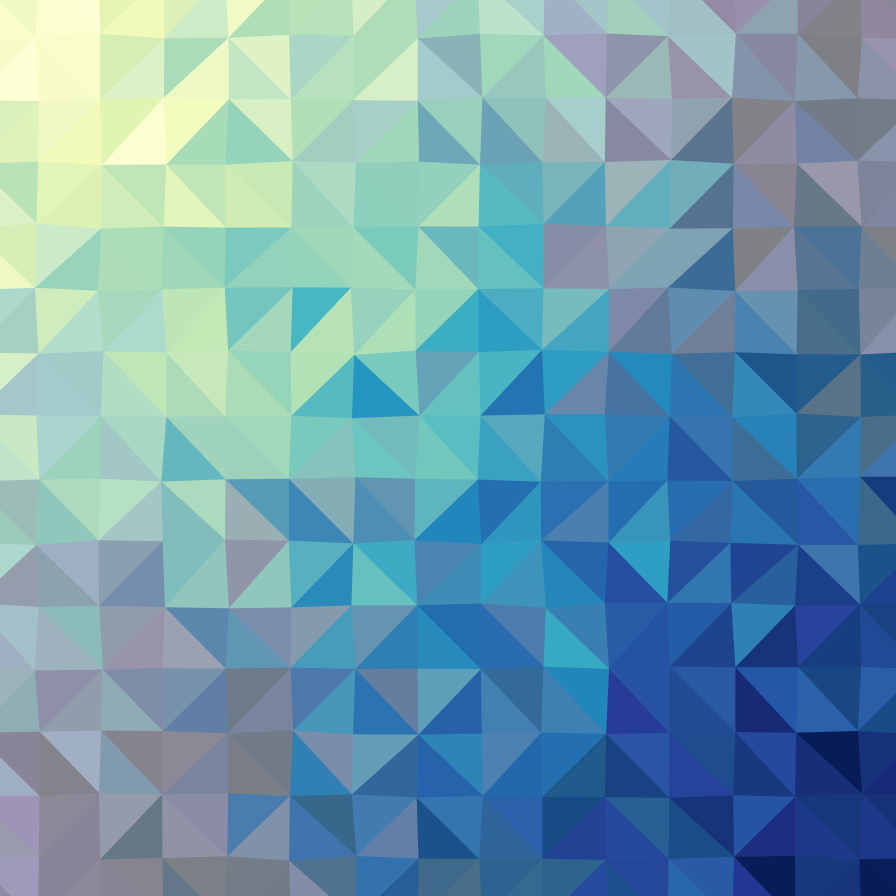
This background is drawn by a Shadertoy shader. Its source:

```glsl
// A low-poly mosaic: a slightly jittered grid split into flat triangles.
// Each triangle blends one ramp read across with the same ramp read downward,
// in a perceptual space, after nudging its centre at random for sparkle.

#define CELL 0.0706          // grid spacing, in canvas heights
#define GRID_ORIGIN 0.0417   // first grid line
#define VERTEX_JITTER 0.09   // vertex wander, in cells
#define SPARKLE 0.35         // random shift of each colour sample
#define MID_DEPTH 0.03       // extra depth in the middle of the ramp
#define SEED 17.0

const vec3 RAMP[9] = vec3[9](
    vec3(1.000, 1.000, 0.840), vec3(0.929, 0.973, 0.694), vec3(0.780, 0.914, 0.706),
    vec3(0.498, 0.804, 0.733), vec3(0.255, 0.714, 0.769), vec3(0.114, 0.569, 0.753),
    vec3(0.133, 0.369, 0.659), vec3(0.145, 0.204, 0.580), vec3(0.031, 0.114, 0.345));

// Broad swells of tone: centre, radius, depth (negative is lighter).
const vec4 SWELLS[4] = vec4[4](
    vec4(0.15, 0.81, 0.12, -0.05), vec4(0.65, 0.64, 0.12, 0.05),
    vec4(0.35, 0.24, 0.10, 0.05), vec4(0.17, 0.33, 0.10, 0.04));

// Linear RGB to white-normalised XYZ and back (column major).
const mat3 RGB_TO_XYZ = mat3(0.4339, 0.2127, 0.0177,
                             0.3762, 0.7152, 0.1095,
                             0.1898, 0.0722, 0.8729);
const mat3 XYZ_TO_RGB = mat3( 3.0801, -0.9213,  0.0529,
                             -1.5371,  1.8760, -0.2040,
                             -0.5428,  0.0453,  1.1511);

vec2 hash22(vec2 p) {
    vec3 q = fract(p.xyx * vec3(0.1031, 0.1030, 0.0973));
    q += dot(q, q.yzx + 33.33);
    return fract((q.xx + q.yz) * q.zy);
}

// Cube-root XYZ is a linear map of Lab, so mixing here equals mixing in Lab.
vec3 toPerceptual(vec3 srgb) {
    vec3 lin = mix(srgb / 12.92, pow((srgb + 0.055) / 1.055, vec3(2.4)), step(0.04045, srgb));
    return pow(RGB_TO_XYZ * lin, vec3(1.0 / 3.0));
}

vec3 toSrgb(vec3 c) {
    vec3 lin = clamp(XYZ_TO_RGB * (c * c * c), 0.0, 1.0);
    return mix(lin * 12.92, 1.055 * pow(lin, vec3(1.0 / 2.4)) - 0.055, step(0.0031308, lin));
}

vec3 ramp(float t) {
    float x = clamp(t, 0.0, 1.0) * 8.0;
    int i = min(int(x), 7);
    return mix(toPerceptual(RAMP[i]), toPerceptual(RAMP[i + 1]), x - float(i));
}

float swell(vec2 uv) {
    float depth = 0.0;
    for (int i = 0; i < 4; i++) {
        vec2 q = (uv - SWELLS[i].xy) / SWELLS[i].z;
        depth += SWELLS[i].w * exp(-dot(q, q));
    }
    return depth;
}

vec2 gridVertex(vec2 id) {
    return GRID_ORIGIN + CELL * (id + VERTEX_JITTER * (hash22(id + SEED) - 0.5));
}

// Signed distance to the line a-b, positive on its right side.
float edgeDistance(vec2 p, vec2 a, vec2 b) {
    vec2 e = normalize(b - a);
    return dot(p - a, vec2(e.y, -e.x));
}

// Adds one counter-clockwise triangle: colour times coverage, and coverage.
void addTriangle(inout vec4 sum, vec2 p, vec2 a, vec2 b, vec2 c, vec2 key) {
    float d = max(edgeDistance(p, a, b), max(edgeDistance(p, b, c), edgeDistance(p, c, a)));
    float coverage = clamp(0.5 - d * iResolution.y, 0.0, 1.0);
    if (coverage <= 0.0) return;
    vec2 centre = (a + b + c) / 3.0 * iResolution.y / iResolution.xy;
    vec2 t = clamp(vec2(centre.x, 1.0 - centre.y), 0.0, 1.0);
    t += MID_DEPTH * sin(3.14159 * t) + swell(centre) + SPARKLE * (hash22(key + SEED) - 0.5);
    vec3 colour = toSrgb(mix(ramp(t.x), ramp(t.y), 0.5));
    sum += vec4(colour, 1.0) * coverage;
}

void mainImage(out vec4 fragColor, in vec2 fragCoord) {
    vec2 p = fragCoord / iResolution.y;
    vec2 home = floor((p - GRID_ORIGIN) / CELL);
    vec4 sum = vec4(0.0);

    // Neighbouring cells are visited because jittered edges cross the grid.
    for (int j = -1; j <= 1; j++) {
        for (int i = -1; i <= 1; i++) {
            vec2 id = home + vec2(i, j);
            vec2 a = gridVertex(id);
            vec2 b = gridVertex(id + vec2(1.0, 0.0));
            vec2 c = gridVertex(id + vec2(1.0, 1.0));
            vec2 d = gridVertex(id + vec2(0.0, 1.0));
            vec2 key = id * vec2(2.0, 1.0) + 61.0;
            vec2 otherKey = key + vec2(1.0, 0.0);

            // Split along the shorter diagonal.
            if (distance(a, c) < distance(b, d)) {
                addTriangle(sum, p, a, b, c, key);
                addTriangle(sum, p, a, c, d, otherKey);
            } else {
                addTriangle(sum, p, a, b, d, key);
                addTriangle(sum, p, b, c, d, otherKey);
            }
        }
    }
    fragColor = vec4(sum.rgb / max(sum.a, 0.001), 1.0);
}
```
